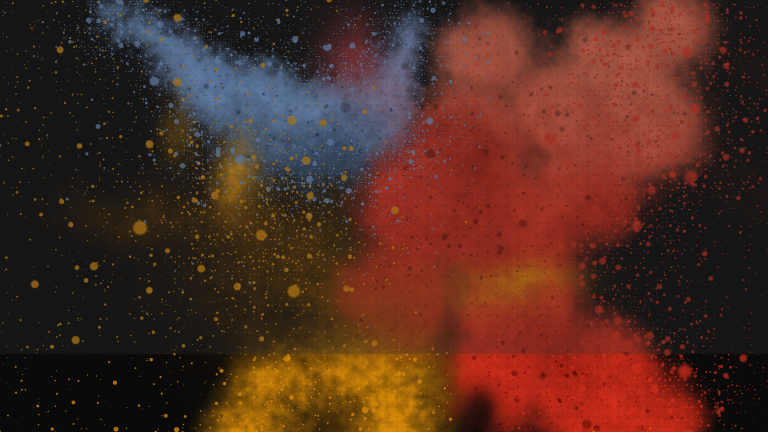
A Shadertoy shader for this background:

```glsl
// Bursting clouds of blue, red and yellow powder on black, above a brighter floor strip.
// Clouds are merged discs and tapered capsules with edges bent by gradient noise;
// grains are jittered dots on grids of several sizes, denser near each cloud.

const vec3 BACKDROP = vec3(0.085, 0.083, 0.083);
const vec3 BLUE = vec3(0.35, 0.45, 0.59);
const vec3 BLUE_SHADE = vec3(0.20, 0.27, 0.36);
const vec3 MAUVE = vec3(0.50, 0.40, 0.49);
const vec3 RED = vec3(0.57, 0.165, 0.12);
const vec3 CORAL = vec3(0.62, 0.32, 0.25);
const vec3 ROSE = vec3(0.50, 0.20, 0.21);
const vec3 OCHRE = vec3(0.30, 0.195, 0.06);
const vec3 YELLOW = vec3(0.64, 0.43, 0.08);
const float STRIP_TOP = 0.18;
const float STRIP_GAIN = 1.42;
const float STRIP_DROP = 0.08;
const float MESH_CELLS = 43.0;
const int GRAIN_LAYERS = 5;

// Discs of the red cloud: centre and radius
const vec3 RED_DISCS[14] = vec3[14](
    vec3(1.13, 0.87, 0.11), vec3(1.30, 0.75, 0.14), vec3(1.43, 0.83, 0.13),
    vec3(1.55, 0.93, 0.10), vec3(1.48, 0.70, 0.15), vec3(1.36, 0.57, 0.13),
    vec3(1.08, 0.65, 0.16), vec3(0.98, 0.51, 0.15), vec3(1.18, 0.46, 0.17),
    vec3(0.93, 0.31, 0.14), vec3(1.21, 0.28, 0.15), vec3(1.15, 0.12, 0.13),
    vec3(1.38, 0.10, 0.16), vec3(1.52, 0.02, 0.11));

vec3 hash(vec2 p) {
    vec3 q = fract(p.xyx * vec3(0.1031, 0.1030, 0.0973));
    q += dot(q, q.yxz + 33.33);
    return fract((q.xxy + q.yzz) * q.zyx);
}

float cornerSlope(vec2 cell, vec2 f, vec2 corner) {
    return dot(hash(cell + corner + 57.0).xy * 2.0 - 1.0, f - corner);
}

float noise(vec2 p) {
    vec2 c = floor(p), f = p - c;
    vec2 u = f * f * f * (f * (f * 6.0 - 15.0) + 10.0);
    return mix(mix(cornerSlope(c, f, vec2(0, 0)), cornerSlope(c, f, vec2(1, 0)), u.x),
               mix(cornerSlope(c, f, vec2(0, 1)), cornerSlope(c, f, vec2(1, 1)), u.x), u.y);
}

float fbm(vec2 p) {
    float sum = 0.0, amp = 1.0;
    for (int i = 0; i < 5; i++) {
        sum += amp * noise(p);
        p = mat2(1.6, 1.2, -1.2, 1.6) * p + 7.3;
        amp *= 0.5;
    }
    return sum;
}

float glow(vec2 p, vec2 centre, vec2 size) {
    vec2 d = (p - centre) / size;
    return exp(-dot(d, d));
}

float capsule(vec2 p, vec2 a, vec2 b, float ra, float rb) {
    float t = clamp(dot(p - a, b - a) / dot(b - a, b - a), 0.0, 1.0);
    return length(p - mix(a, b, t)) - mix(ra, rb, t);
}

float softMin(float a, float b, float k) {
    float h = max(k - abs(a - b), 0.0) / k;
    return min(a, b) - h * h * k * 0.25;
}

float grains(vec2 p, float cells, float density, float blur) {
    vec2 cell = floor(p * cells);
    vec3 h = hash(cell + cells);
    float radius = mix(0.07, 0.24, h.z * h.z);
    float edge = max(radius * blur, 1.2 * cells / iResolution.y);
    float d = length(fract(p * cells) - 0.5 - (h.xy - 0.5) * 0.5);
    return step(hash(cell + 91.0).x, density) * (1.0 - smoothstep(radius - edge * 0.5, radius + edge * 0.5, d));
}

void mainImage(out vec4 fragColor, in vec2 fragCoord) {
    vec2 p = fragCoord / iResolution.y;
    float billow = fbm(p * 5.0), fine = fbm(p * 32.0 + 9.0);
    vec2 q = p + 0.045 * vec2(billow, fbm(p * 5.0 + 31.0));

    // Cloud distances
    float blueD = capsule(q, vec2(0.27, 0.98), vec2(0.60, 0.73), 0.015, 0.115);
    blueD = softMin(blueD, capsule(q, vec2(0.62, 0.70), vec2(0.85, 0.69), 0.10, 0.10), 0.05);
    blueD = softMin(blueD, capsule(q, vec2(0.84, 0.73), vec2(0.94, 0.92), 0.10, 0.035), 0.05);
    float redD = 1.0;
    for (int i = 0; i < 14; i++)
        redD = softMin(redD, length(q - RED_DISCS[i].xy) - RED_DISCS[i].z, 0.05);

    // Ochre haze behind
    float haze = glow(q, vec2(0.68, 0.42), vec2(0.22, 0.18)) * 0.65
               + glow(q, vec2(0.36, 0.50), vec2(0.17, 0.055)) * 0.45
               + glow(q, vec2(0.80, 0.25), vec2(0.20, 0.16)) * 0.6;
    vec3 col = mix(BACKDROP, OCHRE, clamp(haze * (1.0 + 0.8 * billow + 0.4 * fine), 0.0, 1.0));

    // Blue cloud, then the rose and mauve where it meets red
    vec3 blue = mix(BLUE_SHADE, BLUE, smoothstep(0.56, 0.82, p.y + 0.12 * billow));
    blue = mix(blue, MAUVE, 0.8 * glow(q, vec2(0.93, 0.77), vec2(0.09, 0.14)));
    col = mix(col, blue * (1.0 + 0.22 * fine), 1.0 - smoothstep(-0.06, 0.05, blueD + 0.05 * fine));
    col = mix(col, ROSE, 0.8 * glow(q, vec2(0.81, 0.87), vec2(0.06, 0.09)));

    // Red cloud, paler toward the upper right
    float pale = smoothstep(0.50, 0.92, p.y + 0.30 * (p.x - 1.2) + 0.15 * billow);
    vec3 red = mix(RED, CORAL, pale) * (1.0 + 0.22 * billow + 0.10 * fine);
    red = mix(red, OCHRE * 1.25, 0.5 * glow(p, vec2(0.86, 0.25), vec2(0.17, 0.12)));
    col = mix(col, red, 1.0 - smoothstep(-0.06, 0.045, redD + 0.02 * fine));
    col = mix(col, RED, 0.3 * glow(q, vec2(1.70, 0.72), vec2(0.12, 0.16)) * smoothstep(-0.3, 0.5, billow));

    // Yellow puffs and the bright fan along the floor
    float fan = smoothstep(0.42, 0.58, q.x - 0.55 * q.y) * (1.0 - smoothstep(0.92, 1.10, q.x))
              * (1.0 - smoothstep(0.12, 0.27, q.y)) * (1.0 - 0.75 * glow(q, vec2(0.76, 0.02), vec2(0.10, 0.07)));
    float puffs = 0.75 * glow(q, vec2(0.55, 0.59), vec2(0.05, 0.08)) + 0.4 * glow(q, vec2(0.41, 0.70), vec2(0.04, 0.07))
                + 0.65 * glow(q, vec2(1.20, 0.345), vec2(0.13, 0.05));
    col = mix(col, YELLOW, clamp((puffs + 0.85 * fan) * (1.0 + 0.5 * billow + 0.5 * fine), 0.0, 1.0));
    col = mix(col, BACKDROP, 0.8 * glow(q, vec2(1.10, 0.03), vec2(0.045, 0.05)));

    // Flying grains, from large and sparse to fine and dense
    float nearBlue = exp(-abs(blueD) / 0.06);
    float nearRed = exp(-max(redD, 0.0) / 0.10) * smoothstep(1.15, 1.5, p.x);
    float nearYellow = 0.10 * (1.0 - smoothstep(0.6, 1.0, p.x)) + 0.5 * glow(p, vec2(0.62, 0.48), vec2(0.22, 0.2)) + 0.35 * fan;
    for (int i = 0; i < GRAIN_LAYERS; i++) {
        float cells = 15.0 * pow(1.6, float(i));
        float share = 0.35 + 0.12 * float(i);
        col = mix(col, YELLOW, 0.8 * grains(p + 3.1, cells, nearYellow * share, 0.5));
        col = mix(col, BLUE, 0.75 * grains(p + 5.7, cells * 1.5, nearBlue * share, 0.5));
        col = mix(col, RED * 1.1, 0.7 * grains(p + 8.3, cells, nearRed * share, 0.9));
        float inside = 1.0 - smoothstep(-0.08, 0.0, min(blueD, redD));
        col *= 1.0 - 0.25 * grains(p + 1.9, cells * 1.3, 0.14 * inside, 0.7);
    }

    // Faint dot mesh, then the vivid floor strip
    vec2 mesh = abs(fract(p * MESH_CELLS) - 0.5);
    col *= 1.0 - 0.07 * (1.0 - smoothstep(0.08, 0.25, length(mesh)));
    float strip = 1.0 - smoothstep(-0.5, 0.5, (p.y - STRIP_TOP) * iResolution.y);
    col = mix(col, col * STRIP_GAIN - STRIP_DROP, strip);
    fragColor = vec4(clamp(col, 0.0, 1.0), 1.0);
}
```
